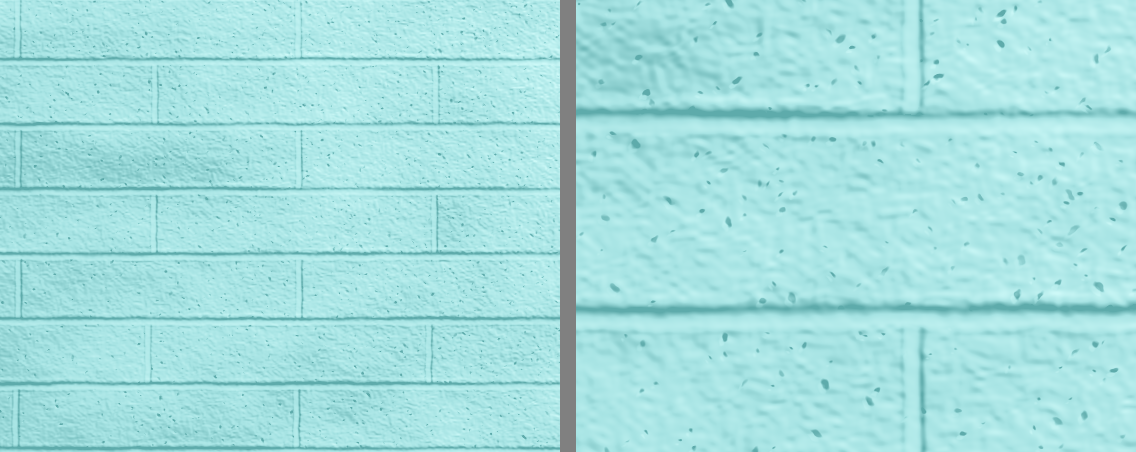
Left: the whole. Right: its middle third, enlarged.
Give the GLSL for this texture, as a Shadertoy shader.

```glsl
// Painted aqua brick wall: seven courses of long bricks in running bond.
// A scalar tone is built from joints, embossed paint grain and scattered pits,
// then mapped to a three-stop colour ramp. Lengths are in canvas heights.

const vec3 SHADOW_COLOR = vec3(0.37, 0.67, 0.67);
const vec3 PAINT_COLOR  = vec3(0.65, 0.89, 0.89);
const vec3 LIGHT_COLOR  = vec3(0.80, 0.975, 0.97);

const float COURSE_HEIGHT = 0.1435;
const float FIRST_JOINT   = 0.1306;   // measured down from the top
const float BRICK_LENGTH  = 0.621;
const float EVEN_START    = 0.045;
const float ODD_START     = 0.360;
const float ODD_DRIFT     = 0.006;
const float START_JITTER  = 0.012;
const float MORTAR_WIDTH  = 0.014;
const float SHADOW_WIDTH  = 0.0036;
const float CRACK_WIDTH   = 0.0026;
const float EDGE_WOBBLE   = 0.0034;
const float GRAIN_GAIN    = 1.75;
const float MOTTLE_GAIN   = 0.42;
const float PIT_CELL      = 0.021;
const vec2  TO_LIGHT      = vec2(0.0020, -0.0026);   // upper right, y down

float hash(vec2 p) {
    vec3 q = fract(vec3(p.xyx) * 0.1031);
    q += dot(q, q.yzx + 33.33);
    return fract((q.x + q.y) * q.z);
}

float noise(vec2 p) {
    vec2 i = floor(p), f = fract(p);
    f = f * f * (3.0 - 2.0 * f);
    return mix(mix(hash(i), hash(i + vec2(1, 0)), f.x),
               mix(hash(i + vec2(0, 1)), hash(i + vec2(1, 1)), f.x), f.y);
}

// Height of the rough paint film
float paintHeight(vec2 p) {
    p += 0.006 * (noise(p * 50.0) - 0.5);
    return 0.42 * noise(p * vec2(70.0, 105.0))
         + 0.38 * noise(p * vec2(150.0, 200.0) + 17.0)
         + 0.30 * noise(p * vec2(22.0, 45.0) + 41.0);
}

// Soft line of the given half width
float ridge(float d, float width) {
    return exp(-d * d / (width * width));
}

// Dark pinholes on jittered grids, denser toward the upper right
float pits(vec2 p, float pixel) {
    float dark = 0.0;
    for (int layer = 0; layer < 3; layer++) {
        float seed = float(layer) * 31.7;
        vec2 grid = p / PIT_CELL + seed;
        vec2 cell = floor(grid);
        vec2 center = 0.5 + 0.5 * (vec2(hash(cell + 3.1), hash(cell + 7.7)) - 0.5);
        vec2 d = (fract(grid) - center) * PIT_CELL;
        d += 0.002 * (vec2(noise(p * 300.0), noise(p * 300.0 + 50.0)) - 0.5);
        d.x += d.y * (hash(cell + 5.3) - 0.5) * 1.6;
        d.y *= mix(0.6, 1.5, hash(cell + 9.2));
        float size = hash(cell + 13.0);
        float radius = mix(0.0011, 0.0031, size * size * size);
        float density = 0.18 + 0.14 * p.x - 0.12 * p.y;
        float present = step(hash(cell + 21.0), density);
        float edge = max(pixel, 0.0010);
        float hole = 1.0 - smoothstep(radius - edge, radius + edge, length(d));
        dark = max(dark, present * hole * mix(0.5, 1.2, hash(cell + 27.0)));
    }
    return dark;
}

void mainImage(out vec4 fragColor, in vec2 fragCoord) {
    float pixel = 1.0 / iResolution.y;
    vec2 p = vec2(fragCoord.x, iResolution.y - fragCoord.y) * pixel;

    // Ragged brick edges
    vec2 wobble = vec2(noise(p * 38.0 + 5.0), noise(p * vec2(20.0, 40.0))) - 0.5;
    wobble += 0.5 * (vec2(noise(p * 110.0), noise(p * 120.0 + 9.0)) - 0.5);
    vec2 w = p + wobble * EDGE_WOBBLE * vec2(0.7, 1.0);

    // Course and position within it; y starts at the joint above the bricks
    float course = floor((w.y - FIRST_JOINT) / COURSE_HEIGHT) + 1.0;
    float y = w.y - FIRST_JOINT - (course - 1.0) * COURSE_HEIGHT;
    float bedDistance = y > 0.5 * COURSE_HEIGHT ? y - COURSE_HEIGHT : y;
    float start = mix(EVEN_START, ODD_START - ODD_DRIFT * course, mod(course, 2.0));
    start += (hash(vec2(course, 4.0)) - 0.5) * START_JITTER;
    float x = mod(w.x - start + 0.5 * BRICK_LENGTH, BRICK_LENGTH) - 0.5 * BRICK_LENGTH;

    // Mortar masks
    float bed = smoothstep(-0.001, 0.002, bedDistance)
              * (1.0 - smoothstep(MORTAR_WIDTH - 0.003, MORTAR_WIDTH + 0.002, bedDistance));
    float inBrick = smoothstep(MORTAR_WIDTH - 0.004, MORTAR_WIDTH + 0.002, y);
    float head = inBrick * smoothstep(-0.014, -0.009, x) * (1.0 - smoothstep(-0.002, 0.001, x));
    float mortar = max(bed, head);

    // Paint relief, smoother on the mortar and toward the lower left
    float relief = paintHeight(p) - paintHeight(p + TO_LIGHT);
    float roughness = clamp(0.95 + 0.35 * (p.x - 0.6) - 0.3 * (p.y - 0.5), 0.6, 1.4);
    float tone = 0.07 + relief * GRAIN_GAIN * roughness * mix(1.0, 0.4, mortar);

    // Broad light: brighter upper right, mottled, hazy patches along the courses
    tone += 0.34 * (p.x - 0.62) - 0.24 * (p.y - 0.5);
    tone += MOTTLE_GAIN * (noise(p * vec2(4.0, 8.0) + 2.0) - 0.5);
    tone += 0.6 * MOTTLE_GAIN * (noise(p * vec2(13.0, 24.0) + 33.0) - 0.5);
    tone += 0.22 * mortar;

    // Joint shadows and lit brick rims
    float wear = noise(p * vec2(9.0, 14.0) + 60.0);
    tone -= mix(0.65, 1.15, wear) * ridge(bedDistance, SHADOW_WIDTH);
    tone -= 0.30 * ridge(bedDistance - 0.002, 0.007);
    tone += 0.40 * ridge(bedDistance + 0.010, 0.003) * wear;
    tone += 0.20 * ridge(bedDistance - 0.011, 0.004);
    tone -= 0.22 * ridge(y - MORTAR_WIDTH - 0.003, 0.002) * (0.4 + wear);
    tone -= inBrick * mix(0.45, 1.0, wear) * ridge(x, CRACK_WIDTH);
    tone -= inBrick * 0.25 * ridge(x + 0.014, 0.002);

    // Pinholes on brick faces, each with a faint lit rim below
    float faces = 1.0 - mortar;
    tone += faces * 0.3 * pits(p + 1.2 * TO_LIGHT, pixel);
    tone -= faces * 1.15 * pits(p, pixel);

    vec3 color = mix(PAINT_COLOR, LIGHT_COLOR, clamp(tone, 0.0, 1.0));
    color = mix(color, SHADOW_COLOR, clamp(-tone, 0.0, 1.0));
    fragColor = vec4(color, 1.0);
}
```
